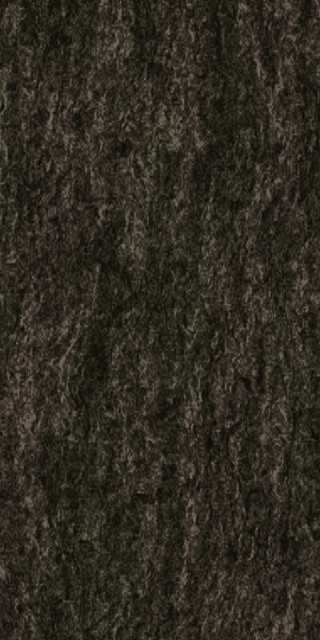
Reproduce this texture procedurally as a Shadertoy shader.

```glsl
// Dark, weathered tree bark: narrow upright ridges broken into rough flakes.
// Warped, stretched noise layers form a height that is lit from the side,
// cut by short cracks and coloured by a ramp from brown-black to pale grey.

#define RIDGE_FREQ vec2(23.0, 3.6)
#define PLATE_FREQ vec2(52.0, 19.0)
#define FLAKE_FREQ vec2(100.0, 58.0)
#define GRAIN_FREQ vec2(190.0, 150.0)
#define WANDER 0.034
#define RAGGED 0.010
#define CRACK_DEPTH 1.2
#define CONTRAST 1.0
#define LIGHT_STEP vec2(-0.006, 0.006)
#define MOSS_TINT vec3(0.97, 1.01, 0.90)
#define EARTH_TINT vec3(1.03, 0.985, 1.0)

float hash(vec2 p) {
    vec3 q = fract(vec3(p.xyx) * 0.1031);
    q += dot(q, q.yzx + 33.33);
    return fract((q.x + q.y) * q.z);
}

// Smooth value noise from -1 to 1
float noise(vec2 p) {
    vec2 cell = floor(p), f = fract(p);
    f = f * f * (3.0 - 2.0 * f);
    float low = mix(hash(cell), hash(cell + vec2(1, 0)), f.x);
    float high = mix(hash(cell + vec2(0, 1)), hash(cell + vec2(1, 1)), f.x);
    return 2.0 * mix(low, high, f.y) - 1.0;
}

// Bend the grain in long curves, then fray it at a small scale
vec2 warpGrain(vec2 p) {
    float bend = noise(p * vec2(3.5, 2.6) + 17.0)
               + 0.45 * noise(p * vec2(9.0, 6.0) + 41.0);
    vec2 fray = vec2(noise(p * vec2(28.0, 22.0) + 5.0),
                     noise(p * vec2(30.0, 20.0) + 73.0));
    fray += 0.6 * vec2(noise(p * 65.0 + 29.0), noise(p * 60.0 + 87.0));
    return p + vec2(WANDER * bend, 0.0) + RAGGED * fray * vec2(0.8, 1.6);
}

// Height of the flaky surface, used for side lighting
float relief(vec2 p) {
    return 0.55 * noise(p * PLATE_FREQ + 120.0)
         + 0.5 * noise(p * FLAKE_FREQ + 210.0);
}

// Thin dark lines where a noise field crosses zero
float crack(vec2 p, float width) {
    return 1.0 - smoothstep(0.0, width, abs(noise(p)));
}

float rampStep(float from, float to, float t) {
    return clamp((t - from) / (to - from), 0.0, 1.0);
}

// Shade by rank: 0 is the deepest fissure, 1 the palest crest
vec3 barkColor(float t) {
    vec3 c = mix(vec3(0.06, 0.055, 0.04), vec3(0.11, 0.10, 0.07), rampStep(0.0, 0.13, t));
    c = mix(c, vec3(0.16, 0.145, 0.11), rampStep(0.13, 0.40, t));
    c = mix(c, vec3(0.20, 0.18, 0.14), rampStep(0.40, 0.63, t));
    c = mix(c, vec3(0.23, 0.20, 0.17), rampStep(0.63, 0.76, t));
    c = mix(c, vec3(0.29, 0.26, 0.22), rampStep(0.76, 0.90, t));
    return mix(c, vec3(0.42, 0.39, 0.34), rampStep(0.90, 0.99, t));
}

void mainImage(out vec4 fragColor, in vec2 fragCoord) {
    vec2 p = fragCoord / iResolution.x;
    vec2 q = warpGrain(p);

    // Faint patches, steep-sided ridges and flakes
    float patches = noise(p * vec2(4.5, 2.2) + 300.0);
    float ridge = 0.8 * noise(q * RIDGE_FREQ + 9.0)
                + 0.6 * noise(q * RIDGE_FREQ * vec2(1.7, 2.1) + 60.0);
    float crest = ridge / (0.45 + 0.8 * abs(ridge));
    float surface = relief(q);
    float light = surface - relief(q + LIGHT_STEP);
    float flakes = noise(q * FLAKE_FREQ + 400.0);
    float grain = noise(p * GRAIN_FREQ + 500.0);

    float height = 0.22 * patches + 0.72 * crest + 0.6 * surface
                 + (1.0 + 0.25 * ridge) * (1.25 * light + 0.8 * flakes)
                 + 1.15 * grain;

    // Broken upright fissures and short cross cracks
    float fissure = crack(q * vec2(26.0, 5.5) + 700.0, 0.16)
                  * smoothstep(-0.5, 0.3, noise(p * vec2(16.0, 9.0) + 600.0));
    float cross = crack(q * vec2(38.0, 26.0) + 800.0, 0.14)
                * smoothstep(0.0, 0.6, noise(p * 17.0 + 900.0));
    height -= CRACK_DEPTH * (max(fissure, cross) - 0.12);

    // Spread the heights evenly over the ramp
    float rank = 1.0 / (1.0 + exp(-1.7 * CONTRAST * height));
    vec3 color = barkColor(rank);

    // Olive moss in the hollows, warmer earth elsewhere
    float moss = noise(q * vec2(8.0, 2.0) + 150.0) - 0.5 * ridge
               + 0.5 * noise(p * 60.0 + 250.0);
    color *= mix(EARTH_TINT, MOSS_TINT, smoothstep(-0.5, 0.6, moss));

    fragColor = vec4(color, 1.0);
}
```
